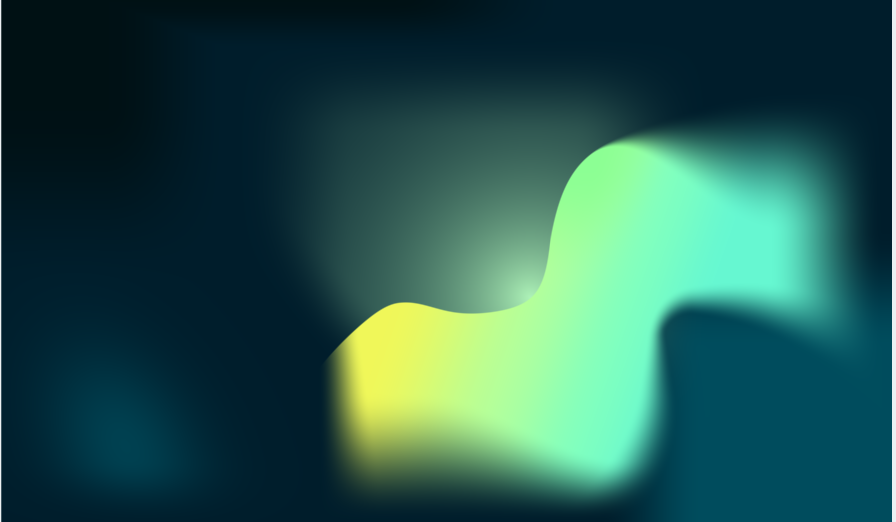
Give the GLSL for this background, as a WebGL 2 fragment shader.

```glsl
#version 300 es
precision highp float;
// Soft glowing ribbon from yellow to aqua, bending over a dark teal backdrop.

#define NAVY   vec3(0.0, 0.115, 0.17)
#define BLACK  vec3(0.0, 0.065, 0.08)
#define TEAL   vec3(0.0, 0.30, 0.365)
#define HAZE   vec3(0.68, 0.95, 0.72)
#define YELLOW vec3(0.94, 0.97, 0.35)
#define LIME   vec3(0.70, 1.0, 0.61)
#define MINT   vec3(0.50, 1.0, 0.75)
#define AQUA   vec3(0.40, 0.97, 0.82)
#define BORDER vec3(0.92, 0.94, 0.95)
#define HAZE_REACH 0.25
#define BEND_X 1.054

uniform vec2 u_resolution;
out vec4 fragColor;

// Smooth ramp from 0 at a to 1 at b; a may exceed b.
float ramp(float a, float b, float x) {
    float t = clamp((x - a) / (b - a), 0.0, 1.0);
    return t * t * (3.0 - 2.0 * t);
}

// Height of the ribbon's upper edge: a low hump, then a steep rise.
float crest(float x) {
    float u = x - BEND_X;
    float rise = u > 0.0 ? 0.26 * u / (u + 0.045) : 0.158 * u / (0.016 - u);
    float hump = (u + 0.28) / 0.08;
    float drop = max(0.0, -0.29 - u);
    return 0.54 + rise + 0.03 * exp(-hump * hump) - 4.0 * drop * drop;
}

// Approximate distance below the upper edge.
float crestDistance(vec2 p) {
    float e = 0.003;
    float slope = (crest(p.x + e) - crest(p.x - e)) / (2.0 * e);
    return (crest(p.x) - p.y) / sqrt(1.0 + slope * slope);
}

// Distance to the rounded notch under the right arm, positive outside it.
float notchDistance(vec2 p) {
    float sag = max(0.0, 0.25 - p.y);
    float tilt = max(0.0, p.x - 1.35);
    vec2 corner = vec2(1.259 - 1.9 * sag * sag, 0.422 - tilt * tilt);
    float radius = 0.07;
    vec2 q = radius - vec2(p.x - corner.x, corner.y - p.y);
    return length(max(q, 0.0)) + min(max(q.x, q.y), 0.0) - radius;
}

vec3 backdrop(vec2 p) {
    float side = ramp(0.45, 0.2, p.x) * ramp(0.45, 0.8, p.y);
    float top = ramp(0.9, 1.0, p.y) * ramp(1.1, 0.75, p.x);
    vec3 color = mix(NAVY, BLACK, max(side, top));

    // Teal pool at lower right
    color = mix(color, TEAL, ramp(1.15, 1.35, p.x) * ramp(0.56, 0.33, p.y));

    // Slanted glow at lower left
    vec2 axis = normalize(vec2(-0.5, 0.87));
    vec2 q = p - vec2(0.24, 0.145);
    vec2 g = vec2(dot(q, axis) / 0.2, dot(q, vec2(axis.y, -axis.x)) / 0.13);
    color = mix(color, TEAL, 0.75 * exp(-dot(g, g)) * ramp(-0.02, 0.12, p.y));

    // Pale haze behind the bend
    float haze = exp(-distance(p, vec2(1.016, 0.43)) / HAZE_REACH);
    haze *= ramp(0.9, 1.08, p.x + 0.87 * p.y) * ramp(0.45, 0.68, p.x);
    haze *= ramp(0.93, 0.74, p.y) * ramp(1.36, 1.1, p.x) * ramp(0.2, 0.4, p.y);
    return mix(color, HAZE, haze);
}

vec3 ribbonColor(vec2 p) {
    float s = p.x - 0.35 * p.y;
    vec3 color = mix(YELLOW, LIME, ramp(0.6, 0.9, s));
    color = mix(color, MINT, ramp(0.85, 1.08, s));
    color = mix(color, AQUA, ramp(1.04, 1.22, s));
    float green = ramp(0.45, 0.68, p.y) * ramp(1.05, 0.9, s);
    return mix(color, vec3(0.55, 1.0, 0.58), green);
}

float ribbonMask(vec2 p, float pixel) {
    // Upper edge: crisp at the bend, soft to the right
    float soft = 0.22 * ramp(1.13, 1.5, p.x);
    float mask = ramp(-0.2 * soft - pixel, soft + pixel, crestDistance(p));

    // Notch edge: softer away from its corner
    float blur = 0.015 + 0.17 * distance(p, vec2(1.27, 0.37));
    mask *= ramp(-blur, blur, notchDistance(p));

    // Fading ends
    mask *= ramp(0.61, 0.69 + 0.15 * max(0.0, 0.35 - p.y), p.x);
    mask *= ramp(1.69, 1.47, p.x);
    return mask * ramp(0.0, mix(0.25, 0.12, ramp(0.8, 1.2, p.x)), p.y);
}

void main() {
    vec2 uv = gl_FragCoord.xy / u_resolution;
    vec2 p = uv * vec2(1.716, 1.0);
    vec3 color = mix(backdrop(p), ribbonColor(p), ribbonMask(p, 1.0 / u_resolution.y));

    // Thin pale strips at both sides
    float aa = 0.5 / u_resolution.x;
    float strip = max(ramp(0.0015 + aa, 0.0015 - aa, uv.x), ramp(0.9955 - aa, 0.9955 + aa, uv.x));
    fragColor = vec4(mix(color, BORDER, strip), 1.0);
}
```
